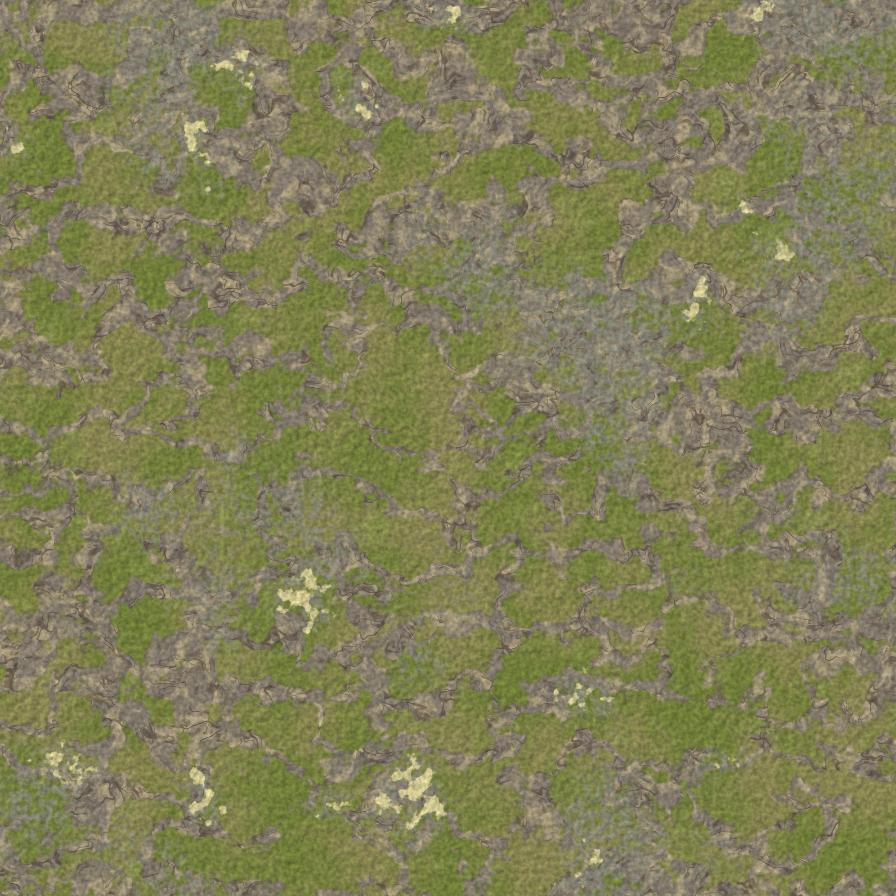
Write a WebGL 2 fragment shader that draws this texture.

```glsl
#version 300 es
precision highp float;

uniform vec2 u_resolution;
out vec4 fragColor;

// Palette
const vec3 MOSS_DEEP  = vec3(0.440, 0.490, 0.225);
const vec3 MOSS_OLIVE = vec3(0.530, 0.515, 0.315);
const vec3 MOSS_FRESH = vec3(0.540, 0.590, 0.310);
const vec3 STONE_GREY = vec3(0.510, 0.475, 0.420);
const vec3 STONE_TAN  = vec3(0.650, 0.600, 0.475);
const vec3 LICHEN     = vec3(0.520, 0.520, 0.465);
const vec3 CRACK      = vec3(0.340, 0.285, 0.250);
const vec3 CREAM      = vec3(0.840, 0.800, 0.580);

// Feature sizes, in cycles per canvas
const float VEIN_SCALE   = 11.5;
const float REGION_SCALE = 2.6;
const float TINT_SCALE   = 11.0;
const float CHIP_SCALE   = 52.0;
const float CRACK_SCALE  = 27.0;
const float RELIEF_SCALE = 85.0;
const float GRAIN_SCALE  = 200.0;
const float CREAM_CELLS  = 7.0;

// Amounts
const float VEIN_WIDTH    = 0.160;
const float REGION_AMOUNT = 0.17;
const float WARP          = 0.022;
const float CREAM_CHANCE  = 0.42;
const float RELIEF_AMOUNT = 0.17;
const float GRAIN_AMOUNT  = 0.21;

float hash(vec2 cell) {
    uvec2 k = uvec2(ivec2(cell) + 4096) * uvec2(73856093u, 19349663u);
    uint h = k.x ^ k.y;
    h = (h ^ (h >> 15)) * 2246822519u;
    h = (h ^ (h >> 13)) * 3266489917u;
    return float((h ^ (h >> 16)) >> 8) / 16777216.0;
}

float cornerSlope(vec2 cell, vec2 offset) {
    float angle = 6.28318 * hash(cell);
    return dot(vec2(cos(angle), sin(angle)), offset);
}

float gradientNoise(vec2 p) {
    vec2 i = floor(p), f = fract(p);
    vec2 s = f * f * f * (f * (f * 6.0 - 15.0) + 10.0);
    vec2 e = vec2(1.0, 0.0);
    return mix(mix(cornerSlope(i, f), cornerSlope(i + e, f - e), s.x),
               mix(cornerSlope(i + e.yx, f - e.yx), cornerSlope(i + 1.0, f - 1.0), s.x), s.y);
}

float fbm(vec2 p, int octaves) {
    float sum = 0.0, amplitude = 1.0;
    for (int i = 0; i < octaves; i++) {
        sum += amplitude * gradientNoise(p);
        p = mat2(1.6, 1.2, -1.2, 1.6) * p + 17.3;
        amplitude *= 0.5;
    }
    return sum;
}

// Signed distance to the nearest scattered patch, in cell units
float patchDistance(vec2 p) {
    vec2 home = floor(p);
    float nearest = 2.0;
    for (int y = -1; y <= 1; y++) {
        for (int x = -1; x <= 1; x++) {
            vec2 cell = home + vec2(x, y);
            if (hash(cell + 211.0) > CREAM_CHANCE) continue;
            vec2 centre = cell + vec2(hash(cell + 37.0), hash(cell + 91.0));
            float radius = mix(0.01, 0.12, hash(cell + 153.0));
            nearest = min(nearest, length(p - centre) - radius);
        }
    }
    return nearest;
}

float crackLine(vec2 p, float width) {
    return 1.0 - smoothstep(width * 0.25, width, abs(fbm(p, 3)));
}

void main() {
    vec2 uv = gl_FragCoord.xy / u_resolution;
    vec2 warp = vec2(fbm(uv * 16.0 + 3.7, 4), fbm(uv * 16.0 + 51.2, 4));
    vec2 p = uv + WARP * warp;

    // Broad regions and ragged veins of bare stone
    float region = fbm(uv * REGION_SCALE + 8.4, 3) + 0.5 * smoothstep(0.7, 1.0, uv.y) - 0.05;
    float ragged = fbm(uv * 62.0 + 5.1, 4);
    float vein = abs(fbm(p * vec2(0.85, 1.15) * VEIN_SCALE + 23.0, 4));
    float bare = VEIN_WIDTH + REGION_AMOUNT * region - vein + 0.12 * ragged;
    float stone = smoothstep(-0.05, 0.04, bare);

    // Moss
    float tint = fbm(uv * TINT_SCALE + 71.0, 4);
    vec3 moss = mix(MOSS_DEEP, MOSS_OLIVE, smoothstep(-0.45, 0.5, tint + 0.35 * ragged));
    moss = mix(moss, MOSS_FRESH, 0.4 * smoothstep(0.25, 0.6, fbm(uv * 18.0 + 33.0, 3)));

    // Stone with pale chips and dark cracks
    float chips = fbm(p * CHIP_SCALE + 12.0, 4);
    vec3 rock = mix(STONE_GREY, STONE_TAN, smoothstep(-0.2, 0.45, chips + 0.2 * tint));
    float cracks = max(crackLine(p * vec2(0.8, 1.25) * CRACK_SCALE, 0.085),
                       0.7 * crackLine(p * CRACK_SCALE * 1.8 + 44.0, 0.1));
    cracks *= smoothstep(-0.3, 0.25, fbm(uv * 30.0 + 64.0, 2));
    rock = mix(rock, CRACK, 0.7 * cracks);
    vec3 color = mix(moss, rock, stone);

    // Shadow along the moss rim
    color *= 1.0 - 0.07 * smoothstep(0.05, 0.0, abs(bare - 0.015));

    // Speckled lichen, gathered around the cream patches
    float spot = patchDistance(uv * CREAM_CELLS + 0.25 * warp);
    float cover = max(smoothstep(0.0, 0.45, fbm(uv * 3.6 + 95.0, 4)), smoothstep(0.3, 0.0, spot));
    float speckle = smoothstep(-0.1, 0.25, fbm(uv * 95.0 + 29.0, 3) + 0.4 * cover - 0.25);
    color = mix(color, LICHEN, 0.75 * cover * speckle);
    float cream = smoothstep(0.04, -0.04, spot + 0.26 * ragged + 0.01);
    color = mix(color, CREAM, 0.9 * cream);

    // Relief lit from the upper left, then fine grain
    vec2 lightStep = vec2(-0.0025, 0.0025);
    float relief = fbm(uv * RELIEF_SCALE, 3) - fbm((uv + lightStep) * RELIEF_SCALE, 3);
    float grain = fbm(uv * GRAIN_SCALE + 7.0, 2);
    color *= 1.0 + RELIEF_AMOUNT * relief + GRAIN_AMOUNT * grain;

    fragColor = vec4(clamp(color, 0.0, 1.0), 1.0);
}
```
